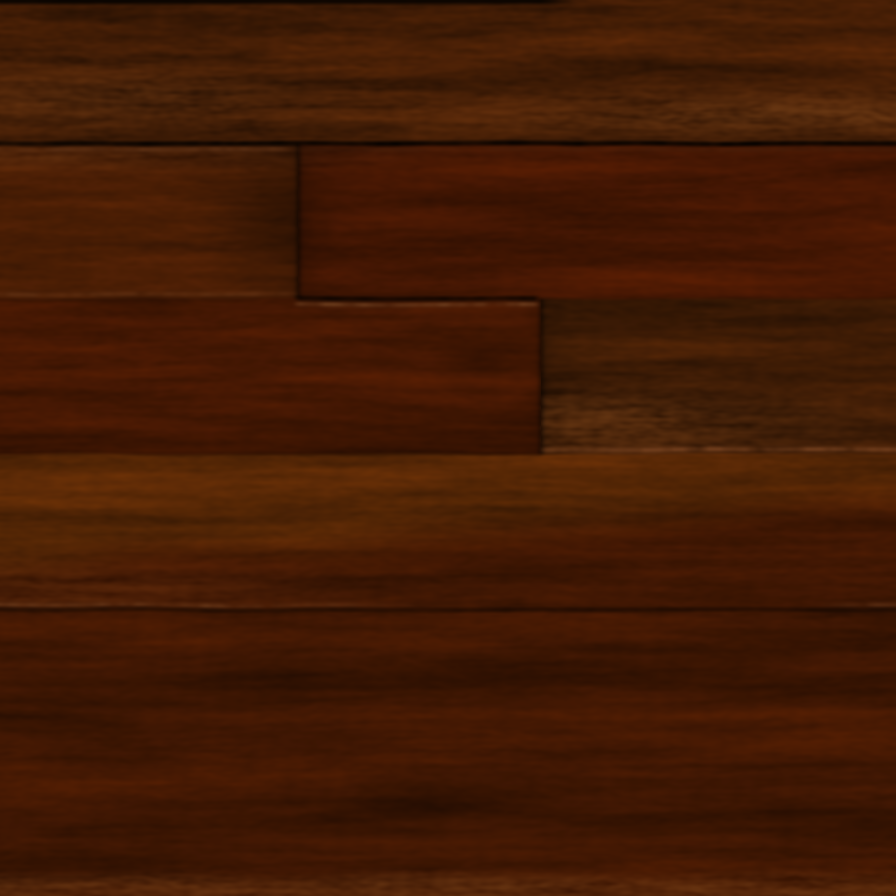
A WebGL 1 fragment shader for this texture:

```glsl
precision highp float;
uniform vec2 u_resolution;

vec2 gradient(vec2 cell) {
  vec2 h = vec2(dot(cell, vec2(127.1, 311.7)), dot(cell, vec2(269.5, 183.3)));
  return fract(sin(h) * 43758.5) * 2.0 - 1.0;
}

float noise(vec2 p) {
  vec2 i = floor(p), f = fract(p);
  vec2 u = f * f * f * (f * (f * 6.0 - 15.0) + 10.0);
  float a = dot(gradient(i), f);
  float b = dot(gradient(i + vec2(1, 0)), f - vec2(1, 0));
  float c = dot(gradient(i + vec2(0, 1)), f - vec2(0, 1));
  float d = dot(gradient(i + vec2(1, 1)), f - vec2(1, 1));
  return mix(mix(a, b, u.x), mix(c, d, u.x), u.y);
}

// Soft elliptical spot
float patchAt(vec2 p, vec2 center, vec2 size) {
  vec2 q = (p - center) / size;
  return exp(-dot(q, q));
}

float softLine(float d, float width) {
  return exp(-d * d / (width * width));
}

// Butt joint position in a row; beyond the canvas when the board is unbroken
float jointX(float row) {
  return row == 1.0 ? 0.333 : row == 2.0 ? 0.604 : 2.0;
}

vec3 plank(float row, vec2 p) {
  float d = p.x - jointX(row);
  float side = smoothstep(-0.003, 0.003, d);
  float board = min(row, 4.0) * 7.3 + step(0.0, d) * 3.7;
  vec2 g = p + vec2(board, 0.008 * noise(p * vec2(3.0, 8.0) + board));
  float broad = noise(g * vec2(2.2, 27.0));
  float streak = noise(g * vec2(5.0, 72.0) + 19.0);
  float fine = noise(g * vec2(20.0, 140.0) + 41.0);
  float fleck = noise(g * vec2(70.0, 170.0) + 67.0);

  // Board tones, with their worn or figured areas
  vec3 tone = vec3(0.245, 0.088, 0.01);
  float pale = 0.0;
  if (row < 0.5) {
    tone = vec3(0.262, 0.113, 0.02);
    pale = 0.6 * patchAt(p, vec2(0.1, 0.11), vec2(0.22, 0.035))
         + 0.95 * patchAt(p, vec2(0.9, 0.128), vec2(0.36, 0.024));
  } else if (row < 1.5) {
    tone = mix(vec3(0.275, 0.11, 0.016), vec3(0.265, 0.087, 0.01), side);
    tone *= 1.0 - 0.25 * patchAt(p, vec2(0.31, 0.24), vec2(0.06, 0.07));
    pale = 0.5 * patchAt(p, vec2(0.05, 0.175), vec2(0.3, 0.014));
  } else if (row < 2.5) {
    tone = mix(vec3(0.27, 0.092, 0.01), vec3(0.225, 0.1, 0.018), side);
    pale = side * patchAt(p, vec2(0.65, 0.475), vec2(0.24, 0.035));
    tone *= 1.0 - 0.25 * patchAt(p, vec2(0.54, 0.4), vec2(0.04, 0.02));
    tone *= 1.0 - 0.15 * (1.0 - side) * smoothstep(0.42, 0.5, p.y);
  } else if (row < 3.5) {
    float figure = p.y - 0.64 + 0.08 * p.x + 0.025 * noise(p * vec2(4.0, 10.0));
    float heart = smoothstep(-0.035, 0.025, figure);
    tone = mix(vec3(0.325, 0.147, 0.02), vec3(0.25, 0.089, 0.01), heart);
    pale = 0.4 * patchAt(p, vec2(0.02, 0.66), vec2(0.3, 0.03));
  } else {
    tone *= 1.0 + 0.09 * sin(p.y * 38.0 + p.x * 2.0);
    tone *= 1.0 - 0.2 * patchAt(p, vec2(0.46, 0.89), vec2(0.08, 0.03));
    pale = 0.8 * smoothstep(0.968, 0.99, p.y + 0.012 * noise(p * vec2(5.0, 2.0)));
  }

  float roughness = row < 0.5 || side > 0.5 && row > 1.5 ? 1.15 : 0.85;
  float grain = 0.4 * broad + 0.34 * streak + 0.2 * fine + 0.12 * fleck;
  vec3 wood = tone * (1.02 + roughness * grain);
  float worn = pale * clamp(0.55 + 0.6 * streak + 0.6 * fine + 0.45 * fleck, 0.0, 1.0);
  wood = mix(wood, vec3(0.43, 0.235, 0.085), worn * 0.8);

  // Butt joint: a blurred shadow
  return wood * (1.0 - 0.28 * softLine(d, 0.004) - 0.16 * exp(-abs(d) * 80.0));
}

void main() {
  vec2 p = gl_FragCoord.xy / u_resolution;
  p.y = 1.0 - p.y;

  // Nearest seam: its index is also the index of the row above
  float seam = floor((p.y - 0.16) / 0.1735 + 0.5);
  float d = p.y - 0.16 - seam * 0.1735 + 0.003 * noise(vec2(p.x * 8.0, seam * 3.1));
  vec3 color = mix(plank(seam, p), plank(seam + 1.0, p), smoothstep(-0.003, 0.003, d));

  // Each seam has its own depth and lit edges
  float raised = smoothstep(0.325, 0.337, p.x) * (1.0 - smoothstep(0.594, 0.606, p.x));
  float right = smoothstep(0.6, 0.61, p.x);
  float depth = 0.06, litAbove = 0.0, litBelow = 0.0;
  if (seam == 0.0) {
    depth = 0.85;
    litBelow = 0.55 - 0.4 * smoothstep(0.3, 0.34, p.x);
  } else if (seam == 1.0) {
    depth = 0.1 + 0.65 * raised;
    litBelow = 0.9 * raised;
    litAbove = 0.4 * (1.0 - smoothstep(0.31, 0.34, p.x));
  } else if (seam == 2.0) {
    depth = 0.15 * (1.0 - right);
    litAbove = 0.9 * right;
  } else if (seam == 3.0) {
    depth = 0.48;
    litAbove = 0.7 * (1.0 - smoothstep(0.2, 0.55, p.x)) + 0.6 * smoothstep(0.9, 1.0, p.x);
  }
  float wear = noise(vec2(p.x * 28.0, seam * 5.7 + 0.4)) + 0.6 * noise(vec2(p.x * 75.0, seam + 0.3));
  float lit = litAbove * softLine(d + 0.005, 0.0032) + litBelow * softLine(d - 0.0065, 0.003);
  color = mix(color, vec3(0.44, 0.24, 0.11), lit * clamp(0.7 + wear, 0.0, 1.0));
  color *= 1.0 - depth * (0.85 + 0.3 * wear) * max(softLine(d, 0.0035), 0.3 * exp(-abs(d) * 150.0));

  // Open gap along the top edge
  float gap = (1.0 - smoothstep(0.001, 0.008, p.y)) * (1.0 - smoothstep(0.6, 0.65, p.x));
  color *= 1.0 - 0.8 * gap;
  gl_FragColor = vec4(clamp(color, 0.0, 1.0), 1.0);
}
```
